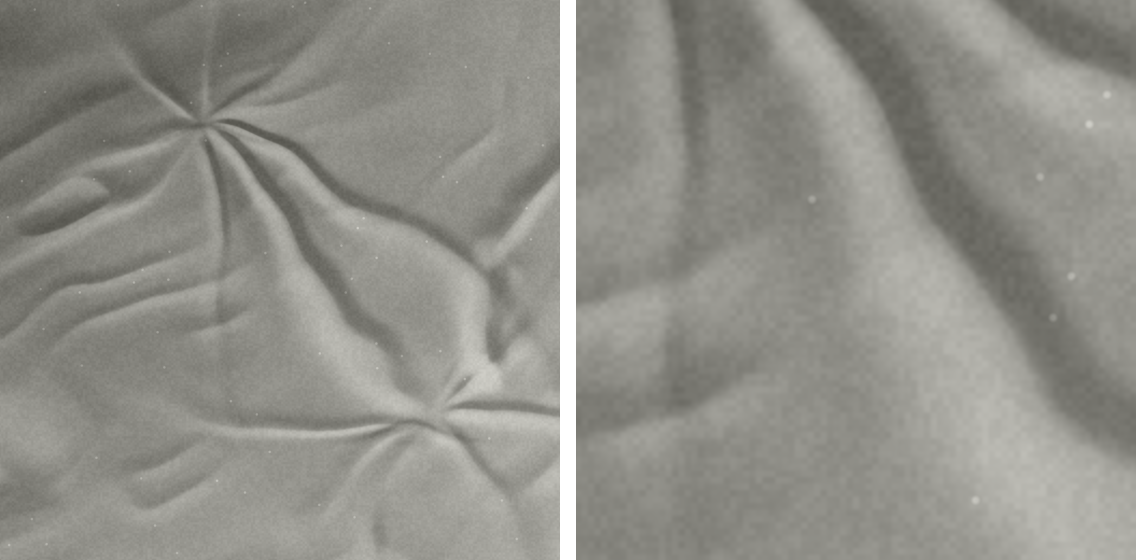
Left: the whole. Right: its middle third, enlarged.
This texture is drawn by a WebGL 2 fragment shader. Its source:

```glsl
#version 300 es
precision highp float;
// Grey satin cloth gathered at two pinches. Folds fan out from each pinch,
// swept along the drape; a ridge joins the pinches. The summed height field is
// lit from below by finite differences, then given grain, lint and a pale spot.

uniform vec2 u_resolution;
out vec4 fragColor;

const vec2 PINCH_A = vec2(0.37, 0.765);
const vec2 PINCH_B = vec2(0.735, 0.235);
const vec2 LIGHT = vec2(0.35, 0.94);     // uphill direction that looks bright
const vec2 DRAPE = vec2(0.89, 0.456);    // main lie of the folds
const vec2 DRAPE_RIGHT = vec2(0.5, 0.866);
const int FOLDS = 8;                     // slots per pinch
const float FOLD_HEIGHT = 0.68;
const float FOLD_SPREAD = 0.085;         // widening with distance
const float SOFT_HEIGHT = 0.042;         // broad undulation
const float SLOPE_GAIN = 2.1;
const float CONTRAST = 0.155;
const float MID_TONE = 0.555;
const float LIGHT_FALLOFF = 0.105;
const float GRAIN = 0.04;
const vec3 TINT = vec3(0.003, 0.0, -0.027);
const vec2 SPOT = vec2(0.873, 0.55);
const float SPOT_RADIUS = 0.032;
const float TAU = 6.28319;

float hash(vec2 p) {
    vec3 q = fract(vec3(p.xyx) * 0.1031);
    q += dot(q, q.yzx + 33.33);
    return fract((q.x + q.y) * q.z);
}

float noise(vec2 p) {
    vec2 i = floor(p), f = fract(p);
    f = f * f * f * (f * (f * 6.0 - 15.0) + 10.0);
    return mix(mix(hash(i), hash(i + vec2(1, 0)), f.x),
               mix(hash(i + vec2(0, 1)), hash(i + vec2(1, 1)), f.x), f.y);
}

// Coordinates along and across a direction.
vec2 alongAcross(vec2 p, vec2 dir) {
    return vec2(dot(p, dir), dir.x * p.y - dir.y * p.x);
}

// Rounded ridge, steeper on its upper side; height follows width.
float ridge(float across, float width) {
    float q = across / (across > 0.0 ? width * 0.6 : width);
    return width * exp(-q * q);
}

// Folds fanning out from one pinch; the first slot is left to the spine.
float fan(vec2 p, float startAngle, float seed) {
    float h = 0.0;
    for (int i = 1; i < FOLDS; i++) {
        vec2 id = vec2(float(i), seed);
        float angle = startAngle + TAU * float(i) / float(FOLDS)
                    + 0.35 * (hash(id) - 0.5);
        vec2 dir = vec2(cos(angle), sin(angle));
        float lie = dot(dir, DRAPE);
        dir = normalize(dir + 0.45 * lie * DRAPE);
        vec2 s = alongAcross(p, dir);
        float reach = mix(0.15, 0.3, hash(id + 7.3)) + 0.22 * lie * lie;
        float bend = 2.2 * (hash(id + 3.1) - 0.5);
        float t = max(s.x, 0.0);
        float width = 0.012 + FOLD_SPREAD * t * mix(0.5, 1.1, hash(id + 5.7));
        float fade = smoothstep(0.0, 0.06, s.x) * exp(-t * t / (reach * reach));
        h += fade * mix(0.6, 1.2, hash(id + 9.9)) * ridge(s.y + bend * t * t, width);
    }
    return h;
}

// Bowed ridge between the pinches, tight at both ends.
float spine(vec2 p) {
    vec2 axis = PINCH_B - PINCH_A;
    float len = length(axis);
    vec2 s = alongAcross(p - PINCH_A, axis / len);
    float t = clamp(s.x / len, 0.0, 1.0);
    float bow = sin(t * TAU * 0.5);
    float ends = smoothstep(0.0, 0.1, t) * smoothstep(1.0, 0.9, t);
    return 1.1 * ends * ridge(s.y - 0.03 * bow, 0.014 + 0.026 * bow);
}

// Tall upright fold at the right that leans over at its top.
float sweep(vec2 p) {
    float rise = max(p.y - 0.52, 0.0);
    float across = 0.865 + 0.04 * sin(9.0 * (p.y - 0.6)) * 0.5 + 2.2 * rise * rise - p.x;
    float ends = smoothstep(0.26, 0.36, p.y) * smoothstep(0.8, 0.68, p.y);
    return 1.5 * ends * ridge(-across, 0.045);
}

// Stretched noise with rounded crests: loose wrinkles along a direction.
float wrinkles(vec2 p, vec2 dir) {
    vec2 s = alongAcross(p, dir);
    float n = 2.0 * noise(s * vec2(2.4, 5.5) + 4.0) - 1.0;
    float m = 2.0 * noise(s * vec2(5.5, 13.0) + 31.0) - 1.0;
    return 0.55 * n - 0.5 * sqrt(n * n + 0.02) - 0.3 * sqrt(m * m + 0.02);
}

float clothHeight(vec2 p) {
    vec2 w = p + 0.1 * (vec2(noise(p * 4.0 + 2.7), noise(p * 4.0 + 19.2)) - 0.5)
               + 0.028 * (vec2(noise(p * 10.0 + 5.1), noise(p * 10.0 + 44.0)) - 0.5);
    float soft = mix(wrinkles(w, DRAPE), wrinkles(w + 3.0, DRAPE_RIGHT),
                     smoothstep(0.4, 0.75, p.x));
    float axisAngle = atan(PINCH_B.y - PINCH_A.y, PINCH_B.x - PINCH_A.x);
    float folds = fan(w - PINCH_A, axisAngle, 1.0) + spine(w) + sweep(w)
                + fan(w - PINCH_B, axisAngle + TAU * 0.5, 2.0);
    return SOFT_HEIGHT * soft + FOLD_HEIGHT * folds;
}

// Thin arched crease over a pinch: shadow with a lit lip beneath.
float crease(vec2 p) {
    float y = p.y - 0.034 * exp(-p.x * p.x / 0.004) + 0.022;
    float lip = (y + 0.016) / 0.011;
    return exp(-p.x * p.x / 0.011)
         * (0.06 * exp(-lip * lip) - 0.12 * exp(-y * y / 0.00004));
}

// Sparse bright lint, one candidate per cell.
float lint(vec2 p) {
    vec2 cell = floor(p * 45.0);
    vec2 centre = 0.2 + 0.6 * vec2(hash(cell + 11.0), hash(cell + 47.0));
    float d = length(fract(p * 45.0) - centre);
    return step(0.965, hash(cell + 83.0)) * smoothstep(0.16, 0.03, d);
}

void main() {
    vec2 p = gl_FragCoord.xy / u_resolution;

    // Slope towards the light
    const float STEP = 0.002;
    float slope = (clothHeight(p + LIGHT * STEP) - clothHeight(p - LIGHT * STEP))
                / (2.0 * STEP);
    float tone = MID_TONE + LIGHT_FALLOFF * (p.x - p.y) + CONTRAST * tanh(SLOPE_GAIN * slope);
    tone += 0.07 * (noise(p * 3.5 + 8.0) - 0.5);
    tone += crease(p - PINCH_A) + crease(p - PINCH_B);

    // Weave grain, lint and pale spot
    tone += GRAIN * (noise(p * 260.0) + 0.6 * noise(p * 120.0 + 9.0) - 0.8);
    tone += 0.12 * lint(p);
    tone += 0.06 * smoothstep(SPOT_RADIUS + 0.005, SPOT_RADIUS - 0.012, length(p - SPOT));

    fragColor = vec4(clamp(tone + TINT, 0.0, 1.0), 1.0);
}
```
